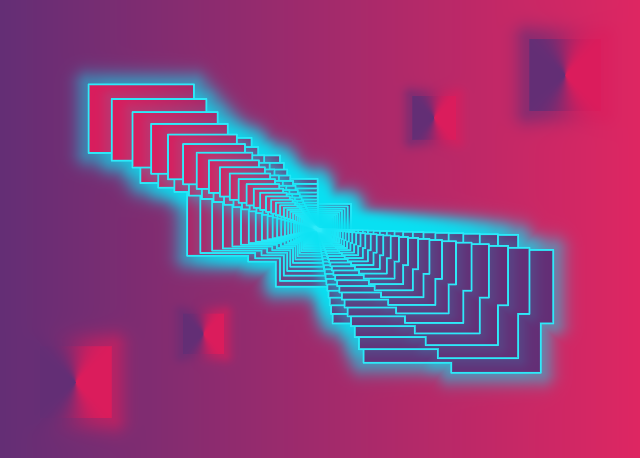
Give the GLSL for this background, as a WebGL 2 fragment shader.

```glsl
#version 300 es
precision highp float;

uniform vec2 u_resolution;
out vec4 fragColor;

// Design grid: the canvas is GRID units high
const float GRID = 548.0;
const vec2 VANISH = vec2(380.0, 274.0);
const int COPIES = 42;
const float SHRINK = 0.899;

const vec3 PURPLE = vec3(0.39, 0.18, 0.46);
const vec3 CRIMSON = vec3(0.87, 0.15, 0.385);
const vec3 RED = vec3(0.86, 0.11, 0.36);
const vec3 CYAN = vec3(0.03, 0.88, 0.95);
const vec3 LINE = vec3(0.18, 0.92, 0.98);

// Signed distance to a rectangle given as (left, bottom, right, top)
float rectDistance(vec2 p, vec4 r) {
    vec2 d = abs(p - 0.5 * (r.xy + r.zw)) - 0.5 * (r.zw - r.xy);
    return length(max(d, 0.0)) + min(max(d.x, d.y), 0.0);
}

// Stepped silhouette made of overlapping rectangles
float silhouette(vec2 p) {
    const vec4 parts[11] = vec4[](
        vec4(-274, 91, -148, 173), vec4(-212, 55, -79, 109),
        vec4(-156, -32, -45, 88), vec4(-83, -39, 0, 60),
        vec4(-50, -69, 40, 30), vec4(-60, -20, 29, 30),
        vec4(18, -113, 100, -7), vec4(55, -160, 200, -7),
        vec4(160, -172, 267, -25), vec4(100, -113, 282, -25),
        vec4(0, -60, 240, -7));
    float d = 1e5;
    for (int i = 0; i < 11; i++) d = min(d, rectDistance(p, parts[i]));
    return d;
}

float bell(float d, float width) {
    float t = max(d, 0.0) / width;
    return exp(-t * t);
}

// Square with an angular gradient and a soft halo of the same colours
vec3 pinchedSquare(vec3 base, vec2 p, vec2 center, float halfSide, float pixel) {
    vec2 q = p - center;
    float d = rectDistance(q, vec4(-halfSide, -halfSide, halfSide, halfSide));
    float side = smoothstep(-0.8, 0.8, q.x / max(length(q), 0.01));
    vec3 tint = mix(PURPLE, RED, side);
    float halo = 0.6 * bell(d, halfSide * 0.42);
    float body = smoothstep(0.5, -0.5, d / pixel);
    return mix(base, tint, max(halo, body));
}

// Nested copies shrinking to a point; smaller copies lie on top
vec3 tunnel(vec3 base, vec2 p, float pixel) {
    vec4 layer = vec4(0.0);
    float clearance = 1.0;
    float scale = 1.0;
    for (int k = 0; k < COPIES; k++) {
        vec2 q = p / scale;
        float d = silhouette(q) * scale;

        // Outer glow builds up behind, a faint haze over larger copies
        clearance *= 1.0 - 0.45 * bell(d, 17.0);
        layer.rgb = mix(layer.rgb, CYAN * layer.a, 0.11 * bell(d, 12.0));

        // Fill, then outline
        vec3 fill = mix(RED, PURPLE, smoothstep(-300.0, 60.0, q.x));
        float body = smoothstep(0.5, -0.5, d / pixel);
        layer = mix(layer, vec4(fill, 1.0), body);
        float line = smoothstep(0.5, -0.5, (abs(d) - 1.1) / pixel);
        layer = mix(layer, vec4(LINE, 1.0), line);
        scale *= SHRINK;
    }
    vec3 glowing = mix(CYAN, base, clearance);
    return glowing * (1.0 - layer.a) + layer.rgb;
}

void main() {
    float pixel = GRID / u_resolution.y;
    vec2 p = gl_FragCoord.xy * pixel;

    // Horizontal backdrop
    vec3 color = mix(PURPLE, CRIMSON, gl_FragCoord.x / u_resolution.x);

    // Floating squares: center and half side
    const vec3 squares[4] = vec3[](
        vec3(676.5, 458, 43.3), vec3(519.5, 407, 26.3),
        vec3(243.5, 148.5, 24.6), vec3(90.5, 90.5, 43.3));
    for (int i = 0; i < 4; i++)
        color = pinchedSquare(color, p, squares[i].xy, squares[i].z, pixel);

    color = tunnel(color, p - VANISH, pixel);
    fragColor = vec4(color, 1.0);
}
```
